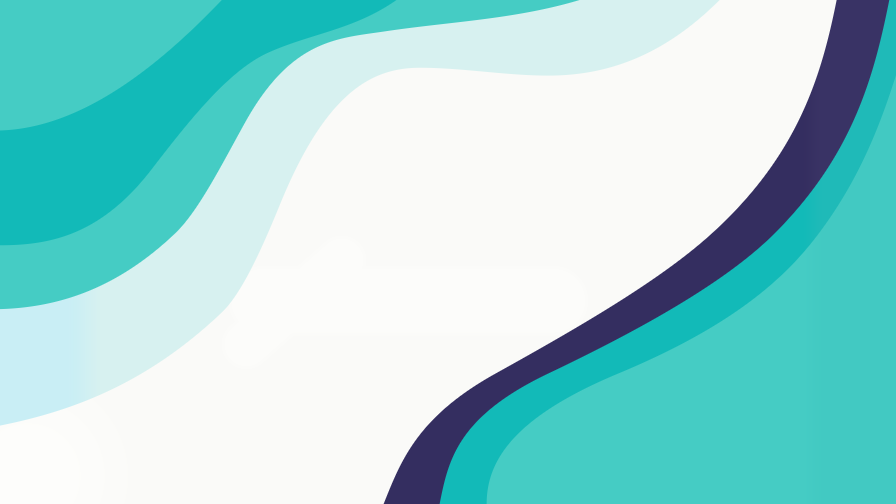
Reproduce this background procedurally as a WebGL 1 fragment shader.

```glsl
precision highp float;

uniform vec2 u_resolution;

// Cubic span from a to b with end slopes, straight beyond; gives height and slope
vec2 span(float x, vec2 a, float slopeA, vec2 b, float slopeB) {
  float inside = clamp(x, a.x, b.x);
  float width = b.x - a.x;
  float t = (inside - a.x) / width;
  float rise = b.y - a.y;
  float c2 = 3.0 * rise - width * (2.0 * slopeA + slopeB);
  float c3 = width * (slopeA + slopeB) - 2.0 * rise;
  float height = a.y + t * (width * slopeA + t * (c2 + t * c3));
  float slope = slopeA + t * (2.0 * c2 + 3.0 * t * c3) / width;
  return vec2(height + slope * (x - inside), slope);
}

// Upper left waves, as height over x
vec2 paleWave(float x) {
  if (x < 3.96) return span(x, vec2(0.0, 1.4), 0.2, vec2(3.96, 3.42), 0.95);
  if (x < 5.0) return span(x, vec2(3.96, 3.42), 0.95, vec2(5.0, 5.35), 2.45);
  if (x < 7.5) return span(x, vec2(5.0, 5.35), 2.45, vec2(7.5, 7.79), 0.0);
  if (x < 9.79) return span(x, vec2(7.5, 7.79), 0.0, vec2(9.79, 7.65), 0.0);
  return span(x, vec2(9.79, 7.65), 0.0, vec2(12.85, 9.0), 1.0);
}

vec2 mintWave(float x) {
  if (x < 3.125) return span(x, vec2(0.0, 3.48), 0.03, vec2(3.125, 4.83), 0.95);
  if (x < 4.375) return span(x, vec2(3.125, 4.83), 0.95, vec2(4.375, 6.81), 1.8);
  if (x < 6.875) return span(x, vec2(4.375, 6.81), 1.8, vec2(6.875, 8.44), 0.15);
  return span(x, vec2(6.875, 8.44), 0.15, vec2(10.35, 9.0), 0.3);
}

vec2 tealWave(float x) {
  if (x < 2.71) return span(x, vec2(0.0, 4.62), 0.0, vec2(2.71, 5.98), 1.3);
  if (x < 4.79) return span(x, vec2(2.71, 5.98), 1.3, vec2(4.79, 8.06), 0.45);
  return span(x, vec2(4.79, 8.06), 0.45, vec2(7.08, 9.0), 0.7);
}

vec2 cornerWave(float x) {
  return span(x, vec2(0.0, 6.67), 0.03, vec2(3.96, 9.0), 1.05);
}

// Right hand bands, as x over height
vec2 navyBand(float y) {
  if (y < 2.33) return span(y, vec2(0.0, 6.85), 0.4, vec2(2.33, 8.85), 1.8);
  if (y < 4.83) return span(y, vec2(2.33, 8.85), 1.8, vec2(4.83, 12.71), 1.1);
  return span(y, vec2(4.83, 12.71), 1.1, vec2(9.0, 14.94), 0.2);
}

vec2 tealBand(float y) {
  if (y < 2.33) return span(y, vec2(0.0, 7.85), 0.2, vec2(2.33, 9.79), 2.1);
  if (y < 4.83) return span(y, vec2(2.33, 9.79), 2.1, vec2(4.83, 13.83), 1.0);
  return span(y, vec2(4.83, 13.83), 1.0, vec2(9.0, 15.88), 0.2);
}

vec2 mintBand(float y) {
  if (y < 2.33) return span(y, vec2(0.0, 8.69), 0.0, vec2(2.33, 11.04), 2.4);
  if (y < 4.83) return span(y, vec2(2.33, 11.04), 2.4, vec2(4.83, 14.62), 0.75);
  return span(y, vec2(4.83, 14.62), 0.75, vec2(9.0, 16.4), 0.3);
}

// Antialiased coverage of the side past a curve
float past(float v, vec2 curve, float pixel) {
  float d = (v - curve.x) / sqrt(1.0 + curve.y * curve.y);
  return clamp(d / pixel + 0.5, 0.0, 1.0);
}

float capsule(vec2 p, vec2 a, vec2 b, float radius) {
  vec2 ab = b - a;
  float t = clamp(dot(p - a, ab) / dot(ab, ab), 0.0, 1.0);
  return length(p - a - ab * t) - radius;
}

void main() {
  // Canvas spans 16 by 9 units
  vec2 p = gl_FragCoord.xy / u_resolution * vec2(16.0, 9.0);
  float pixel = 9.0 / u_resolution.y;
  float leftTint = 1.0 - smoothstep(1.2, 1.9, p.x);
  float rightTint = smoothstep(14.3, 14.7, p.x);

  vec3 teal = vec3(0.07, 0.73, 0.72);
  vec3 mint = vec3(0.27, 0.80, 0.77);
  vec3 navy = vec3(0.205, 0.18, 0.375);
  vec3 pale = mix(vec3(0.845, 0.945, 0.94), vec3(0.79, 0.935, 0.96), leftTint);

  // Paper with faint lighter pills and a soft corner glow
  vec3 color = vec3(0.98, 0.98, 0.972);
  float pills = min(capsule(p, vec2(4.7, 3.63), vec2(9.88, 3.63), 0.6),
                    capsule(p, vec2(4.4, 2.85), vec2(6.1, 4.35), 0.42));
  color += 0.008 * (1.0 - smoothstep(-0.08, 0.08, pills));
  color += 0.012 * (1.0 - smoothstep(0.5, 2.3, length(p - vec2(0.5, 0.5))));

  // Waves from the outside in
  color = mix(color, pale, past(p.y, paleWave(p.x), pixel));
  color = mix(color, mint, past(p.y, mintWave(p.x), pixel));
  color = mix(color, teal, past(p.y, tealWave(p.x), pixel));
  color = mix(color, mint, past(p.y, cornerWave(p.x), pixel));

  // Bands from left to right
  color = mix(color, navy + 0.02 * rightTint, past(p.x, navyBand(p.y), pixel));
  color = mix(color, teal + vec3(0.05, 0.0, 0.0) * rightTint, past(p.x, tealBand(p.y), pixel));
  color = mix(color, mint - 0.01 * rightTint, past(p.x, mintBand(p.y), pixel));

  gl_FragColor = vec4(color, 1.0);
}
```
